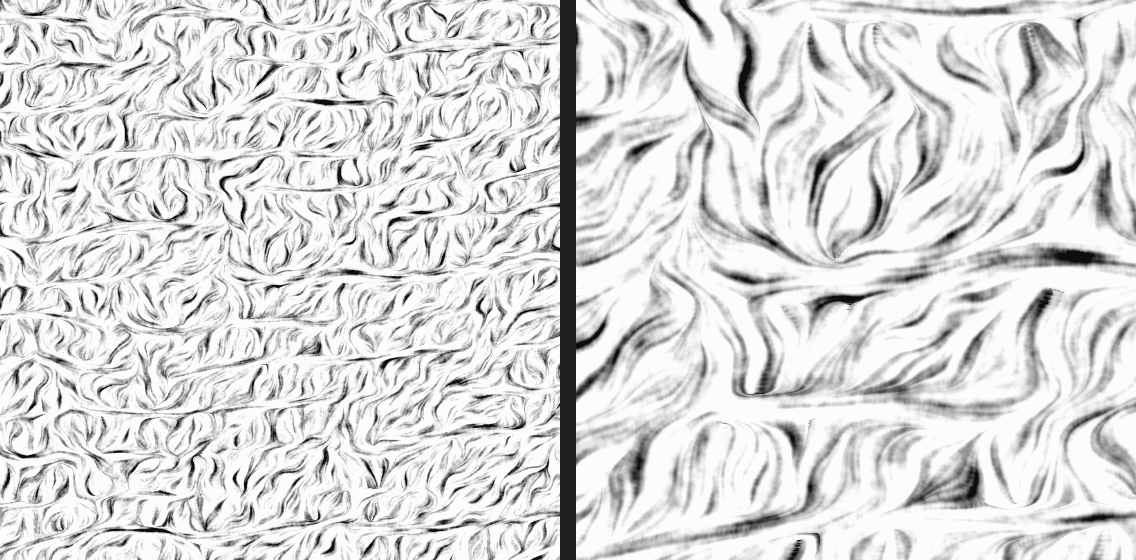
Left, the full canvas; right, a detail of the centre.
This texture map is drawn by a Shadertoy shader. Its source:

```glsl
// Ink-sketched wrinkled bark: tilted courses of folded strokes between thin seams.

const float PI = 3.14159265;
const float ROWS = 13.0;         // courses up the canvas
const int STEPS = 12;            // stroke samples on each side
const float STEP_LENGTH = 0.003;
const float PAPER = 0.99;

vec2 hashGradient(vec2 cell) {
    vec3 h = fract(cell.xyx * vec3(0.1031, 0.1030, 0.0973));
    h += dot(h, h.yzx + 33.33);
    return 2.0 * fract((h.xx + h.yz) * h.zy) - 1.0;
}

float gradientNoise(vec2 p) {
    vec2 i = floor(p), f = p - i;
    vec2 u = f * f * f * (f * (f * 6.0 - 15.0) + 10.0);
    vec2 e = vec2(1.0, 0.0);
    float low = mix(dot(hashGradient(i), f),
                    dot(hashGradient(i + e), f - e), u.x);
    float high = mix(dot(hashGradient(i + e.yx), f - e.yx),
                     dot(hashGradient(i + 1.0), f - 1.0), u.x);
    return mix(low, high, u.y);
}

float bell(float x, float width) {
    return exp(-x * x / (width * width));
}

// Height measured in courses, level at the left and rising at the right.
float rowCoord(vec2 p) {
    float wave = gradientNoise(p * vec2(4.0, 7.0) + 17.3);
    return ROWS * (p.y - 0.045 * p.x * p.x * p.x) + 0.7 * wave;
}

// Signed distance from the nearest seam, in courses.
float seamDistance(float row) {
    return fract(row) - 0.5;
}

float seamStrength(vec2 p) {
    return smoothstep(-0.25, 0.25, gradientNoise(p * vec2(7.0, 13.0) + 41.7));
}

vec2 doubleAngle(float a) {
    return vec2(cos(2.0 * a), sin(2.0 * a));
}

// Stroke direction: upright folds that bend along the seams.
vec2 strokeDirection(vec2 p, float row, float strength) {
    float dx = 0.004;
    float seamAngle = atan((row - rowCoord(p + vec2(dx, 0.0))) / (dx * ROWS));
    float lean = 0.55 * p.x * (1.2 - p.y);
    float foldAngle = 1.45 - lean
        + 2.0 * gradientNoise(p * 10.0 + 5.1)
        + 2.2 * gradientNoise(p * 30.0 + 63.9);
    float seam = bell(seamDistance(row), 0.2) * mix(0.45, 1.0, strength);
    vec2 d = mix(doubleAngle(foldAngle), doubleAngle(seamAngle), seam);
    float angle = 0.5 * atan(d.y, d.x + 1e-5);
    return vec2(cos(angle), sin(angle));
}

// Unsmeared ink: folds, thin lines and hairs, plus a line along each seam.
float inkSource(vec2 p, float row, float strength) {
    float grain = gradientNoise(p * 76.0 + 9.4)
                + 0.75 * gradientNoise(p * 150.0 + 28.6)
                + 0.7 * gradientNoise(p * 250.0 + 71.2);
    float line = 0.65 * bell(seamDistance(row), 0.04) * strength;
    return 10.4 * grain + line - 0.03;
}

// Weighted ink total and weight along one side of a stroke.
vec2 traceStroke(vec2 p, vec2 heading) {
    vec2 total = vec2(0.0);
    for (int i = 0; i < STEPS; i++) {
        float row = rowCoord(p);
        float strength = seamStrength(p);
        vec2 dir = strokeDirection(p, row, strength);
        heading = dot(dir, heading) < 0.0 ? -dir : dir;
        float weight = 0.5 + 0.5 * cos(PI * (float(i) + 0.5) / float(STEPS));
        total += weight * vec2(inkSource(p, row, strength), 1.0);
        p += heading * STEP_LENGTH;
    }
    return total;
}

void mainImage(out vec4 fragColor, in vec2 fragCoord) {
    vec2 p = fragCoord / iResolution.y;

    // Smear the grain both ways along the flow.
    vec2 start = strokeDirection(p, rowCoord(p), seamStrength(p));
    vec2 total = traceStroke(p, start) + traceStroke(p, -start);
    float stroke = total.x / total.y;

    // Soft tone curve from paper to ink.
    float ink = 0.18 * pow(max(stroke + 0.4, 0.0), 1.5);
    fragColor = vec4(vec3(clamp(PAPER - ink, 0.05, 1.0)), 1.0);
}
```
